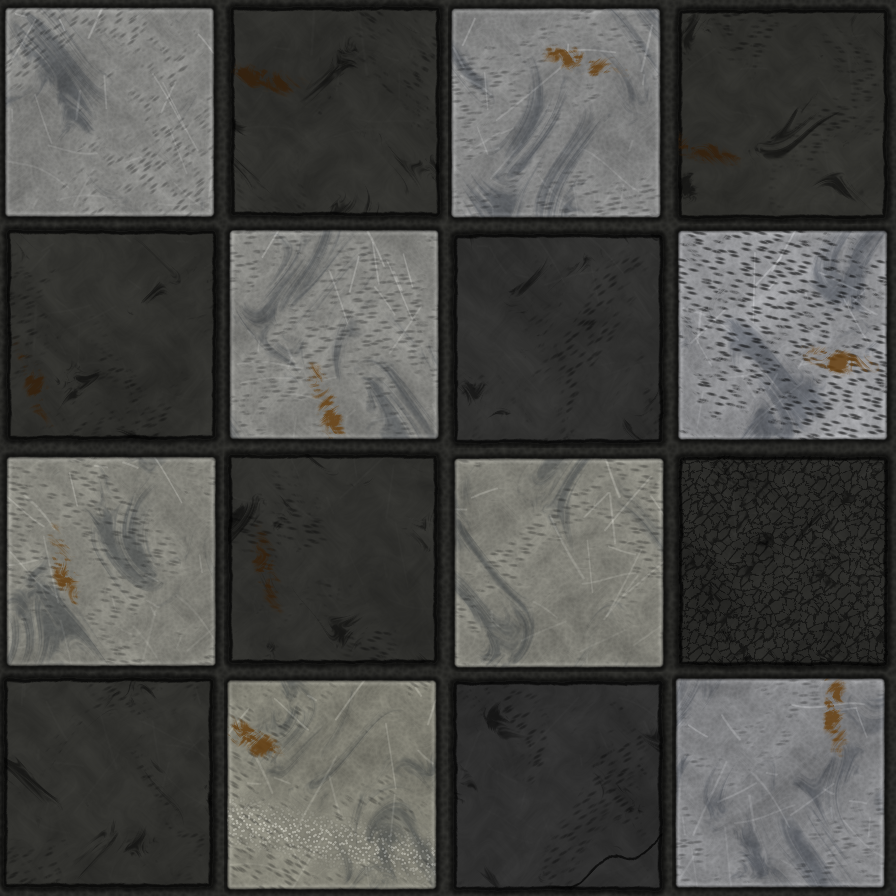
Reproduce this texture procedurally as a WebGL 2 fragment shader.

```glsl
#version 300 es
precision highp float;
// A 4 by 4 checkerboard of worn pale marble and dark slate tiles in dark grout.
// Each cell hashes its own offset, tint, clouding, rust and scratches; warped
// layered sines give the stone, cellular noise gives flecks, pits and grit.
uniform vec2 u_resolution;
out vec4 fragColor;

vec2 hash2(vec2 p) {
  vec3 h = fract(p.xyx * vec3(.1031, .1030, .0973));
  h += dot(h, h.yzx + 33.33);
  return fract((h.xx + h.yz) * h.zy);
}

mat2 rotation(float a) {
  return mat2(cos(a), sin(a), -sin(a), cos(a));
}

// Nearest and second nearest feature distances, wrapping after period cells.
vec2 cells(vec2 p, float period) {
  vec2 base = floor(p), nearest = vec2(9.);
  for (int y = -1; y <= 1; y++)
    for (int x = -1; x <= 1; x++) {
      vec2 c = base + vec2(x, y);
      float d = length(c + hash2(mod(c, period)) - p);
      nearest = vec2(min(nearest.x, d), min(nearest.y, max(nearest.x, d)));
    }
  return nearest;
}

// Layered sines, each warping the next; roughly -1 to 1.
float marble(vec2 p) {
  float sum = 0., amp = .55;
  for (int i = 0; i < 6; i++) {
    p += .7 * sin(p.yx * 1.3 + vec2(1.7, 4.1) * float(i));
    sum += amp * sin(p.x) * cos(p.y);
    p = rotation(.9) * p * 1.8 + 3.1;
    amp *= .68;
  }
  return sum;
}

float roundedBox(vec2 p, float halfSize, float radius) {
  vec2 e = abs(p) - halfSize + radius;
  return length(max(e, 0.)) + min(max(e.x, e.y), 0.) - radius;
}

float segment(vec2 p, vec2 dir, float halfLength) {
  float along = clamp(dot(p, dir), -halfLength, halfLength);
  return length(p - dir * along);
}

// Sum of thin random scratches, measured in cell units.
float scratches(vec2 q, vec2 id, float pixel) {
  float sum = 0.;
  for (int i = 0; i < 22; i++) {
    vec2 seed = id + vec2(17 * i + 5, 31 * i);
    vec2 h = hash2(seed), k = hash2(seed + 71.);
    float angle = 6.28 * k.x, bend = .015 * sin(q.x * 14. + angle);
    float d = segment(q - (h - .5) * .9 + bend, vec2(cos(angle), sin(angle)), .02 + .16 * k.y * k.y);
    sum += (.3 + .7 * h.y) * (1. - smoothstep(.001, .003 + pixel, d));
  }
  return sum;
}

void main() {
  vec2 uv = gl_FragCoord.xy / u_resolution;
  float pixel = 4. / min(u_resolution.x, u_resolution.y);
  vec2 id = floor(uv * 4.);
  vec2 shift = hash2(id + 11.), trait = hash2(id + 47.), spot = hash2(id + 83.);
  float isPale = mod(id.x + id.y, 2.);

  // Tile outline, slightly displaced and chipped
  vec2 q = fract(uv * 4.) - .5 + vec2(.011, .003) - (shift - .5) * .02;
  vec2 p = q + 9. * shift + 5. * trait;
  float fine = marble(p * 19.);
  float d = roundedBox(q, .466, .018) + .004 * fine * (1.4 - isPale);
  float inside = 1. - smoothstep(-pixel, pixel, d);

  // Shared stone patterns
  float cloud = marble(p * 4.);
  float patches = marble(p * vec2(6., 4.5) + 17.);
  vec2 grain = rotation(1.3 * trait.x - .65) * p;
  float streak = 1. - smoothstep(.08, .42, cells(grain * vec2(13., 42.), 512.).x);
  float grit = cells(p * 52., 512.).x;
  float mottled = float(id == vec2(3., 2.));
  float pitted = float(id == vec2(3., 1.));

  // Pale marble: tint, grey smudges, flecks, scratches and a worn bright rim
  vec3 pale = mix(vec3(.505, .5, .455), vec3(.52, .525, .545), spot.x) + .04 * mottled;
  pale *= 1. + .13 * cloud + .08 * fine + .1 * (grit - .45);
  pale *= 1. - vec3(.3, .28, .25) * smoothstep(.15, .85, patches);
  pale *= 1. - (.28 + .3 * mottled) * streak * smoothstep(-.15, .6, cloud + .5 * fine + .3 * mottled);
  pale += .1 * scratches(q, id, pixel);
  pale += .07 * smoothstep(-.03, -.012, d);
  float frost = float(id == vec2(1., 0.)) * exp(-pow((q.y + .25 + .2 * q.x) * 11., 2.));
  pale += .2 * frost * (1. - smoothstep(.15, .4, grit));
  pale *= 1. - .55 * smoothstep(-.014, .004, d);

  // Dark slate: faint clouds, flecks, one pitted tile and a black jagged edge
  vec3 slate = mix(vec3(.185, .185, .172), vec3(.18, .18, .185), spot.x);
  slate *= 1. + .12 * cloud + .09 * fine - .35 * streak * smoothstep(.1, .8, patches);
  vec2 pit = cells(p * 24. + .5 * fine, 512.);
  slate *= 1. + pitted * (.45 * smoothstep(.02, .25, pit.y - pit.x) - .55);
  slate *= 1. - .5 * smoothstep(.55, 1., marble(p * 8. + 40.));
  slate += .014 * scratches(q, id, pixel);
  slate *= 1. - .75 * (1. - smoothstep(.003, .009 + pixel, abs(d + .007)));
  float crackLine = abs(q.y + .36 - .45 * (q.x - .2) + .03 * sin(q.x * 22.) + .008 * fine);
  float crack = (1. - smoothstep(.002, .005 + pixel, crackLine)) * smoothstep(-.1, .05, q.x);
  slate *= 1. - .7 * crack * float(id == vec2(2., 0.));

  // Rust stains gathered along a short streak
  vec3 stone = mix(slate, pale, isPale);
  vec2 r = rotation(2. * trait.y - .4) * (q - (spot - .5) * .75);
  float rust = exp(-dot(r * r, vec2(24., 260.))) * (.65 + .7 * fine + .3 * streak);
  rust = smoothstep(.3, .8, rust) * step(.25, trait.y);
  stone = mix(stone, mix(vec3(.2, .12, .04), vec3(.4, .25, .07), isPale), rust * .85);

  // Grout: gritty, shaded where it meets the tiles
  float sand = cells(uv * 160., 160.).x;
  vec3 grout = vec3(.165, .165, .155) * (.8 + .4 * sand);
  grout *= mix(.42, 1., smoothstep(.002, .032, d));

  fragColor = vec4(clamp(mix(grout, stone, inside), 0., 1.), 1.);
}
```
